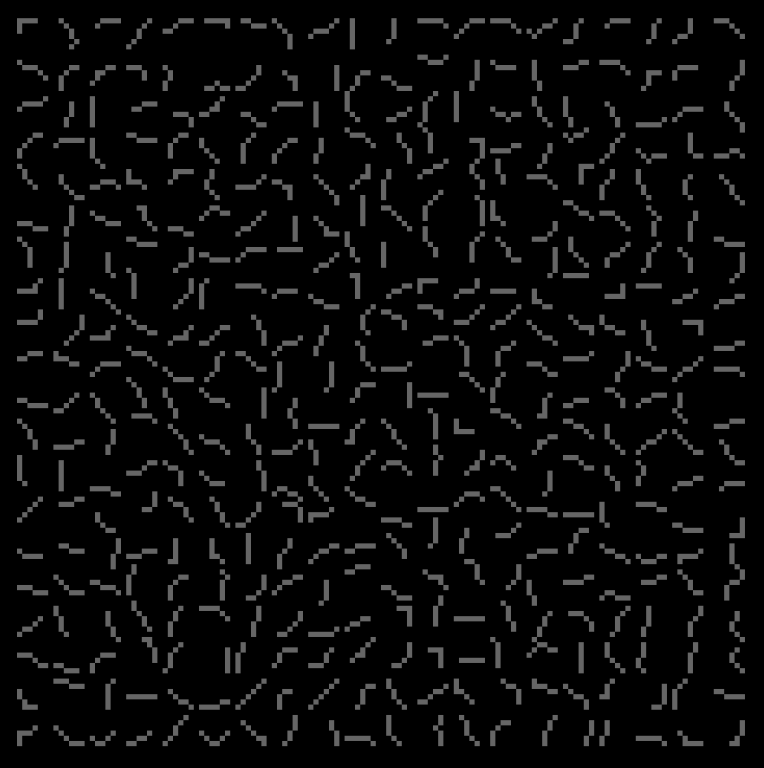
Write a WebGL 2 fragment shader that draws this pattern.

```glsl
#version 300 es
precision highp float;

uniform vec2 u_resolution;
out vec4 fragColor;

const vec3 BACKGROUND = vec3(0.0);
const vec3 STROKE_GREY = vec3(0.4);
const float BLOCKS_PER_HEIGHT = 147.7;
const vec2 MARGIN = vec2(3.27, 4.2);   // in blocks
const float TILE = 7.0;                // blocks per tile
const float TILES = 20.0;              // tiles per side
const int MAX_BLOCKS = 6;
const float PI = 3.14159;

float hash(vec2 tile, float salt) {
    vec2 q = fract((tile + salt * 1.37) * vec2(0.1031, 0.1137));
    q += dot(q, q.yx + 33.33);
    return fract(sin(dot(q, vec2(12.99, 78.23))) * 4375.85);
}

// Unit step on the block lattice towards one of eight directions
vec2 octantStep(float octant) {
    float angle = octant * PI / 4.0;
    return round(vec2(cos(angle), sin(angle)));
}

// Direction of one step: wavering bar, arch or bent corner
float strokeOctant(vec2 tile, int i) {
    float axis = 2.0 * floor(4.0 * hash(tile, 1.0));
    float side = hash(tile, 2.0) < 0.5 ? -1.0 : 1.0;
    float kind = hash(tile, 3.0);
    float waver = hash(tile, 10.0 + float(i)) < 0.38 ? side : 0.0;
    bool pastBend = float(i) > 1.0 + floor(3.0 * hash(tile, 4.0));
    if (!pastBend || kind < 0.38) return axis + waver;
    if (kind < 0.66) return axis - waver;
    return axis + 2.0 * side - waver;
}

// Area of a pixel that is covered by the unit block at the given corner
float blockCoverage(vec2 point, vec2 corner, float pixel) {
    vec2 low = max(point - 0.5 * pixel, corner);
    vec2 high = min(point + 0.5 * pixel, corner + 1.0);
    vec2 overlap = max(high - low, 0.0) / pixel;
    return overlap.x * overlap.y;
}

// Lower corner of a tile; columns slide vertically away from the edges
vec2 tileCorner(vec2 tile) {
    float slide = 7.0 * (hash(vec2(tile.x, 31.0), 5.0) - 0.5);
    float inside = sin(PI * tile.y / (TILES - 1.0));
    return TILE * tile + vec2(0.0, round(slide * inside));
}

float strokeCoverage(vec2 point, vec2 tile, float pixel) {
    vec2 path[MAX_BLOCKS];
    vec2 at = vec2(0.0), low = at, high = at;
    int count = hash(tile, 6.0) < 0.2 ? MAX_BLOCKS - 1 : MAX_BLOCKS;

    // Walk the stroke and find its bounds
    for (int i = 0; i < MAX_BLOCKS; i++) {
        path[i] = at;
        if (i < count) {
            low = min(low, at);
            high = max(high, at);
        }
        at += octantStep(strokeOctant(tile, i));
    }

    // Scatter inside the tile, flush with the outer border
    vec2 first = step(tile, vec2(0.5));
    vec2 last = step(vec2(TILES - 1.5), tile);
    vec2 scatter = vec2(hash(tile, 7.0), hash(tile, 8.0));
    scatter = mix(mix(scatter, vec2(0.0), first), vec2(0.99), last);
    vec2 slack = TILE - 1.0 - (high - low) + last;
    vec2 start = tileCorner(tile) + floor(scatter * slack) - low;

    float coverage = 0.0;
    for (int i = 0; i < count; i++)
        coverage += blockCoverage(point, start + path[i], pixel);
    return coverage;
}

void main() {
    float pixel = BLOCKS_PER_HEIGHT / u_resolution.y;
    vec2 point = gl_FragCoord.xy * pixel - MARGIN;
    vec2 home = floor(point / TILE);

    // Gather the strokes of the surrounding tiles
    float coverage = 0.0;
    for (int y = -1; y <= 1; y++) {
        for (int x = -1; x <= 1; x++) {
            vec2 tile = home + vec2(x, y);
            bool onBoard = all(greaterThanEqual(tile, vec2(0.0)))
                        && all(lessThan(tile, vec2(TILES)));
            if (onBoard) coverage += strokeCoverage(point, tile, pixel);
        }
    }
    fragColor = vec4(mix(BACKGROUND, STROKE_GREY, min(coverage, 1.0)), 1.0);
}
```
